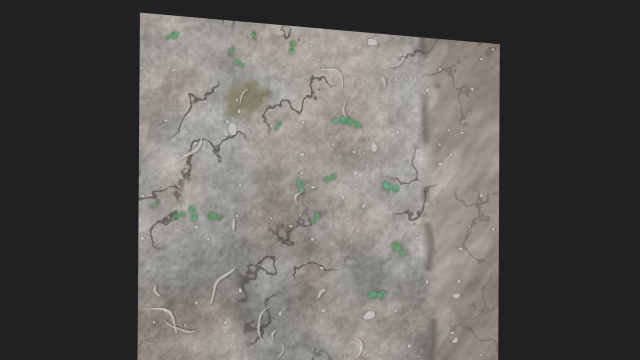
This texture is drawn by a WebGL 1 fragment shader. Its source:

```glsl
precision highp float;

uniform vec2 u_resolution;

const vec3 BACKDROP = vec3(0.13);
const vec3 SOIL = vec3(0.605, 0.590, 0.568);
const vec3 MUD = vec3(0.570, 0.530, 0.497);
const vec3 MOSS = vec3(0.47, 0.46, 0.33);
const vec3 CRACK = vec3(0.33, 0.31, 0.29);
const vec3 STRAW = vec3(0.79, 0.77, 0.73);
const vec3 CHIP = vec3(0.80, 0.79, 0.78);
const vec3 LEAF_TEAL = vec3(0.36, 0.63, 0.51);
const vec3 LEAF_GREEN = vec3(0.38, 0.59, 0.36);
const vec2 MOSS_CENTER = vec2(0.685, 0.727);
const float SEAM_X = 1.185;
const float SPROUTS = 18.0;
const float STRAWS = 17.0;

float hash(vec2 p) {
    return fract(sin(dot(p, vec2(127.1, 311.7))) * 43758.5453);
}

float noise(vec2 p) {
    vec2 i = floor(p), f = fract(p);
    f = f * f * (3.0 - 2.0 * f);
    return mix(mix(hash(i), hash(i + vec2(1, 0)), f.x),
               mix(hash(i + vec2(0, 1)), hash(i + vec2(1, 1)), f.x), f.y);
}

float fbm(vec2 p) {
    float sum = 0.0, amp = 0.5;
    for (int i = 0; i < 5; i++) {
        sum += amp * noise(p);
        p = mat2(1.6, 1.2, -1.2, 1.6) * p + 7.3;
        amp *= 0.5;
    }
    return sum / 0.97;
}

vec2 turn(vec2 p, float a) {
    return vec2(cos(a) * p.x + sin(a) * p.y, cos(a) * p.y - sin(a) * p.x);
}

float cover(float d, float px) {
    return 1.0 - smoothstep(-px, px, d);
}

// Signed distance to the tilted sheet, negative inside
float sheet(vec2 p) {
    float left = 0.382 + 0.007 * p.y - p.x;
    float right = p.x - 1.384 - 0.005 * p.y;
    float top = p.y - 0.965 + 0.088 * (p.x - 0.389);
    return max(max(left, right), top);
}

// Soil on the left, smoother wet mud right of the seam
vec3 ground(vec2 p) {
    float seam = p.x - SEAM_X - 0.035 * (0.5 - p.y) - 0.035 * (fbm(p * 9.0) - 0.5);
    float wet = smoothstep(-0.02, 0.035, seam);
    float broad = fbm(p * 5.0 + 3.0) - 0.5;
    float lumps = fbm(p * 19.0);
    float relief = lumps - fbm((p + vec2(0.005, -0.006)) * 19.0);
    float grain = noise(p * 150.0) + noise(p * 85.0 + 20.0) - 1.0;

    vec3 soil = SOIL + 0.27 * broad + 0.17 * (lumps - 0.5) + 0.22 * relief + 0.055 * grain;
    soil += vec3(0.02, 0.0, -0.012) * (noise(p * 8.0 + 40.0) * 2.0 - 1.0);
    soil -= 0.05 * exp(-14.0 * dot(p - vec2(0.85, 0.1), p - vec2(0.85, 0.1)));
    float moss = 1.0 - smoothstep(0.02, 0.07, length(p - MOSS_CENTER) + 0.07 * (lumps - 0.5));
    soil = mix(soil, MOSS + 0.2 * relief, 0.6 * moss);

    vec2 flow = turn(p, 0.9) * vec2(5.0, 11.0);
    float ridge = fbm(flow) - fbm(flow + vec2(0.05, 0.13));
    vec3 mud = MUD + 0.40 * ridge + 0.16 * broad + 0.02 * grain + 0.05 * (0.5 - p.y);
    mud += 0.08 * smoothstep(0.58, 0.75, noise(flow * 1.7 + 9.0));
    vec3 col = mix(soil, mud, wet);

    // Broken cracks and the shaded seam
    float line = 1.0 - smoothstep(0.004, 0.030, abs(fbm(p * 9.0 + 60.0) - 0.5));
    float broken = smoothstep(0.50, 0.75, noise(p * 7.0 + 31.0));
    col = mix(col, CRACK, 0.75 * line * broken * (1.0 - 0.5 * wet));
    float shade = exp(-pow(seam / 0.012, 2.0)) * smoothstep(0.35, 0.65, noise(p * 22.0));
    return mix(col, CRACK, 0.5 * shade);
}

// Pale angular crumbs, at most one per grid cell
vec3 addChips(vec3 col, vec2 p, float scale, float share, float px) {
    vec2 cell = floor(p * scale);
    vec2 q = fract(p * scale) - 0.3 - 0.4 * vec2(hash(cell + 3.1), hash(cell + 8.7));
    q = turn(q, 6.28 * hash(cell + 1.9)) * vec2(1.0, 1.5);
    float size = mix(0.08, 0.21, hash(cell + 5.3));
    float d = (length(q) - size + 0.16 * (noise(p * scale * 6.0) - 0.5)) / scale;
    float present = step(1.0 - share, hash(cell + scale));
    col *= 1.0 - 0.18 * present * cover(d - 0.002, 2.0 * px);
    return mix(col, CHIP, 0.85 * present * cover(d, px));
}

vec3 addStraws(vec3 col, vec2 p, float px) {
    for (float i = 0.0; i < STRAWS; i++) {
        float pick = hash(vec2(i, 2.0));
        vec2 center = vec2(mix(0.42, 1.17, fract(i * 0.618 + 0.45)), mix(0.02, 0.88, pick * sqrt(pick)));
        float reach = mix(0.014, 0.075, pow(hash(vec2(i, 3.0)), 2.0));
        vec2 q = turn(p - center, 0.5 + 2.4 * hash(vec2(i, 4.0)));
        float t = q.x / reach;
        q.y += reach * (hash(vec2(i, 5.0)) - 0.5) * 1.3 * t * t + 0.004 * sin(q.x * 70.0 + i);
        float width = mix(0.0016, 0.0042, hash(vec2(i, 6.0))) * (1.0 - 0.5 * t * t);
        float d = max(abs(q.y) - width, abs(q.x) - reach);
        col *= 1.0 - 0.22 * cover(max(abs(q.y + 0.004) - width, abs(q.x) - reach), 2.0 * px);
        col = mix(col, STRAW + 0.12 * (noise(p * 90.0) - 0.5), 0.9 * cover(d, px));
    }
    return col;
}

// Seedlings with two rounded leaves
vec3 addSprouts(vec3 col, vec2 p, float px) {
    for (float i = 0.0; i < SPROUTS; i++) {
        vec2 center = vec2(mix(0.40, 1.12, fract(i * 0.618 + 0.1)), mix(0.10, 0.93, hash(vec2(i, 12.0))));
        float size = mix(0.006, 0.014, hash(vec2(i, 13.0)));
        vec2 q = turn(p - center, 3.14 * hash(vec2(i, 14.0)));
        float lopsided = q.x > 0.0 ? 1.0 : mix(0.6, 1.0, hash(vec2(i, 15.0)));
        vec2 leaf = vec2(abs(q.x) - size * lopsided, q.y * 1.2);
        float d = length(leaf) - size * 0.92 * lopsided;
        vec3 tint = mix(LEAF_TEAL, LEAF_GREEN, hash(vec2(i, 16.0)));
        col *= 1.0 - 0.2 * cover(d - 0.003, 2.5 * px);
        col = mix(col, tint + 0.14 * (noise(p * 110.0) - 0.5), 0.88 * cover(d, px));
    }
    return col;
}

void main() {
    vec2 p = gl_FragCoord.xy / u_resolution.y;
    p.x += 0.5 * (16.0 / 9.0 - u_resolution.x / u_resolution.y);
    float px = 1.0 / u_resolution.y;
    vec3 col = ground(p);
    col = addChips(col, p, 34.0, 0.09, px);
    col = addChips(col, p, 13.0, 0.06, px);
    col = addStraws(col, p, px);
    col = addSprouts(col, p, px);
    gl_FragColor = vec4(mix(BACKDROP, col, cover(sheet(p), 0.7 * px)), 1.0);
}
```
